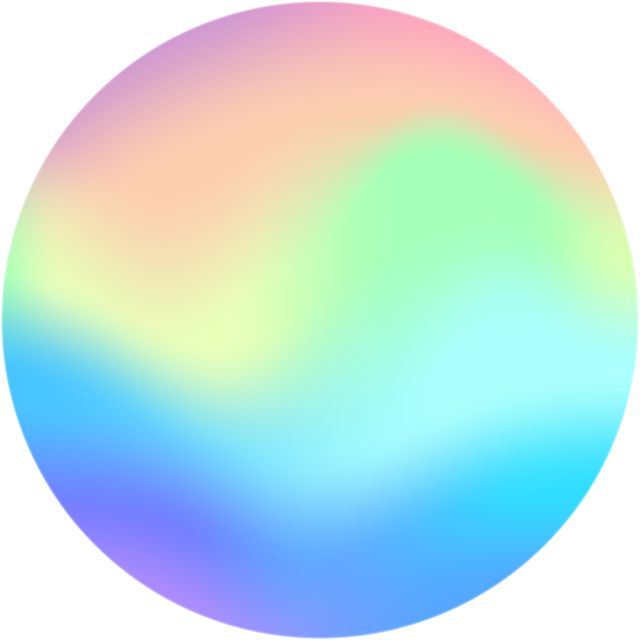
Reproduce this background procedurally as a WebGL 2 fragment shader.

```glsl
#version 300 es
precision highp float;
// A disc on white, filled with soft wavy bands of pastel rainbow colour.

uniform vec2 u_resolution;
out vec4 fragColor;

const float RADIUS = 0.4975;
const float RIM_WIDTH = 0.004;
const vec3 WHITE = vec3(1.0);
const vec3 ORCHID = vec3(0.78, 0.56, 0.85);
const vec3 PINK = vec3(1.0, 0.60, 0.77);
const vec3 PEACH = vec3(0.99, 0.81, 0.69);
const vec3 LEMON = vec3(0.91, 1.0, 0.73);
const vec3 MINT = vec3(0.65, 1.0, 0.72);
const vec3 LIME = vec3(0.85, 1.0, 0.70);
const vec3 AZURE = vec3(0.28, 0.77, 1.0);
const vec3 AQUA = vec3(0.67, 1.0, 0.99);
const vec3 INDIGO = vec3(0.45, 0.49, 1.0);
const vec3 BLUE = vec3(0.38, 0.66, 1.0);
const vec3 CYAN = vec3(0.19, 0.87, 1.0);
const vec3 VIOLET = vec3(0.70, 0.55, 0.99);
const vec3 SKY = vec3(0.33, 0.66, 1.0);

// Smooth hump of height one
float hump(float x, float center, float width) {
    float t = (x - center) / width;
    return exp(-t * t);
}

// Soft step across the lower side of a band edge
float below(float depth, float edge, float softness) {
    return smoothstep(edge - softness, edge + softness, depth);
}

vec3 bands(vec2 p) {
    float x = p.x;
    float depth = 1.0 - p.y;

    // Orchid and pink crown fading into peach
    vec3 color = mix(ORCHID, PINK, smoothstep(0.3, 0.7, x));
    float edge = 0.06 + 0.8 * (x - 0.56) * (x - 0.56);
    color = mix(color, PEACH, below(depth, edge, mix(0.15, 0.10, x)));

    // Lemon trough on the left, mint crest on the right
    vec3 green = mix(LEMON, MINT, smoothstep(0.34, 0.63, x));
    green = mix(green, LIME, smoothstep(0.82, 0.98, x));
    green = mix(MINT, green, smoothstep(-0.02, 0.10, x));
    edge = 0.27 + 0.05 * x + 0.145 * hump(x, 0.25, 0.17) - 0.11 * hump(x, 0.69, 0.16);
    float softness = mix(0.14, 0.048, smoothstep(0.45, 0.63, x));
    softness += 0.05 * smoothstep(0.78, 1.0, x);
    color = mix(color, green, below(depth, edge, softness));

    // Azure to pale aqua
    vec3 water = mix(AZURE, AQUA, smoothstep(0.0, 0.72, x));
    edge = 0.49 + 0.14 * hump(x, 0.36, 0.22) - 0.07 * hump(x, 0.78, 0.12);
    softness = 0.09 + 0.08 * hump(x, 0.58, 0.14);
    color = mix(color, water, below(depth, edge, softness));

    // Deep blues and bright cyan
    vec3 deep = mix(INDIGO, BLUE, smoothstep(0.25, 0.5, x));
    deep = mix(deep, CYAN, smoothstep(0.5, 0.85, x));
    edge = 0.67 + 0.13 * hump(x, 0.48, 0.24) + 0.04 * (1.0 - smoothstep(0.0, 0.4, x));
    color = mix(color, deep, below(depth, edge, 0.095));

    // Violet and sky at the foot
    vec3 foot = mix(VIOLET, SKY, smoothstep(0.25, 0.72, x));
    edge = 0.84 + 0.10 * hump(x, 0.46, 0.2);
    return mix(color, foot, below(depth, edge, 0.08));
}

void main() {
    float size = min(u_resolution.x, u_resolution.y);
    vec2 p = (gl_FragCoord.xy - 0.5 * u_resolution) / size + 0.5;
    float dist = length(p - 0.5) - RADIUS;
    float pixel = 1.0 / size;

    // Faint pale rim, then a smooth outer edge
    vec3 color = mix(bands(p), WHITE, 0.3 * smoothstep(-RIM_WIDTH, 0.0, dist));
    color = mix(color, WHITE, smoothstep(-pixel, pixel, dist));
    fragColor = vec4(color, 1.0);
}
```
